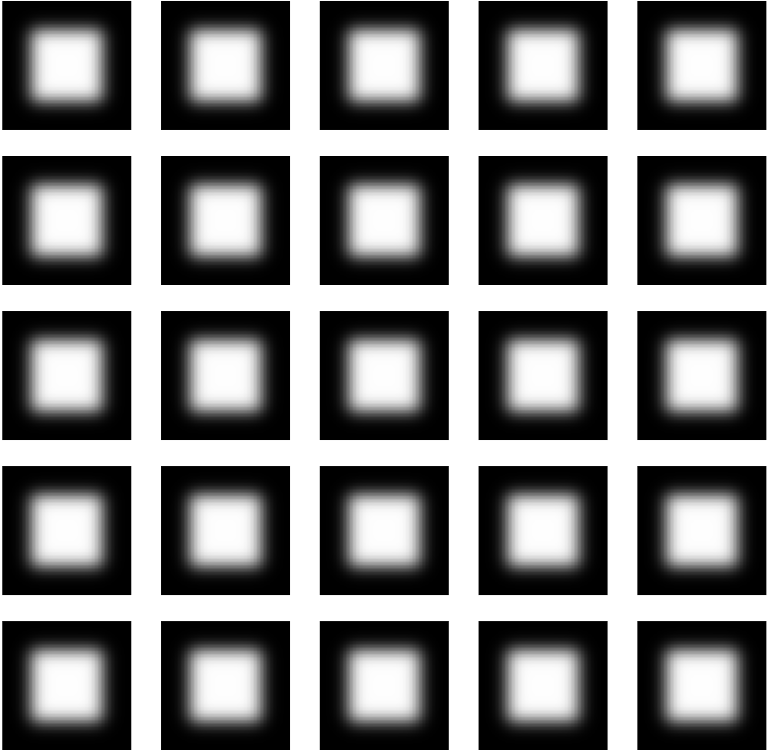
Reproduce this pattern procedurally as a WebGL 1 fragment shader.

```glsl
precision highp float;

// A five by five grid of black square tiles on white, each with a softly
// blurred white square at its centre. The blur is a product of two Gaussian
// box profiles, lightly stepped along each axis to give fine banding.

uniform vec2 u_resolution;

// Lengths are fractions of the canvas height.
const vec2 GRID_CENTER = vec2(0.5004, 0.4993);
const vec2 PITCH = vec2(0.2117, 0.2067);
const float TILE_HALF = 0.0860;
const float GLOW_HALF = 0.0473;
const float BLUR_SIGMA = 0.0108;
const float BAND_STEP = 0.0044;
const float BAND_STRENGTH = 0.8;

const vec3 PAPER = vec3(1.0);
const vec3 TILE_BLACK = vec3(0.0);
const vec3 GLOW_WHITE = vec3(0.995);

// Position relative to the centre of the nearest repeat.
vec2 repeatCentered(vec2 p, vec2 pitch) {
  return mod(p + 0.5 * pitch, pitch) - 0.5 * pitch;
}

float boxDistance(vec2 p, float halfSide) {
  vec2 d = abs(p) - halfSide;
  return length(max(d, 0.0)) + min(max(d.x, d.y), 0.0);
}

// Smooth staircase: pulls coordinates towards evenly spaced levels.
vec2 softSteps(vec2 p, float stepSize, float strength) {
  const float TAU = 6.28319;
  return p - strength * stepSize / TAU * sin(TAU * p / stepSize);
}

// Logistic approximation of the Gaussian cumulative distribution.
vec2 gaussianEdge(vec2 d, float sigma) {
  vec2 z = clamp(d / sigma, -5.0, 5.0);
  return 1.0 / (1.0 + exp(-z * (1.5958 + 0.0714 * z * z)));
}

// Coverage of a square after a Gaussian blur.
float blurredSquare(vec2 p, float halfSide, float sigma) {
  vec2 profile = gaussianEdge(p + halfSide, sigma)
               - gaussianEdge(p - halfSide, sigma);
  return profile.x * profile.y;
}

void main() {
  float pixel = 1.0 / u_resolution.y;
  vec2 p = (gl_FragCoord.xy - GRID_CENTER * u_resolution) * pixel;
  vec2 local = repeatCentered(p, PITCH);

  // Glowing square inside the tile
  vec2 banded = softSteps(local, BAND_STEP, BAND_STRENGTH);
  float glow = blurredSquare(banded, GLOW_HALF, BLUR_SIGMA);
  vec3 tile = mix(TILE_BLACK, GLOW_WHITE, glow);

  // Crisp tile on the white ground
  float edge = boxDistance(local, TILE_HALF);
  float inside = clamp(0.5 - edge / pixel, 0.0, 1.0);
  gl_FragColor = vec4(mix(PAPER, tile, inside), 1.0);
}
```
